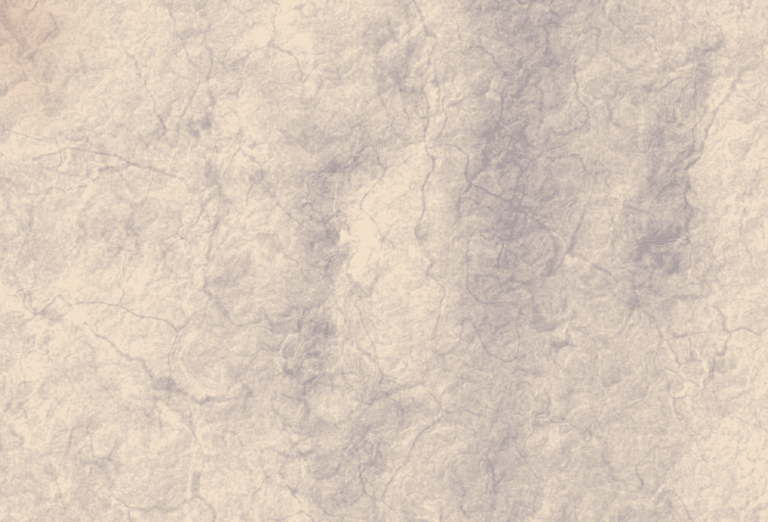
Write a Shadertoy shader that draws this texture.

```glsl
// Pale arid upland from above: eroded relief, mauve hill bands and branching dry channels.

const vec3 SHADOW_MAUVE = vec3(0.72, 0.67, 0.66);
const vec3 PALE_SAND    = vec3(0.93, 0.86, 0.78);
const vec3 WARM_TINT    = vec3(0.92, 0.88, 0.88);

float hash(vec2 p) {
    vec3 q = fract(p.xyx * 0.1031);
    q += dot(q, q.yzx + 33.33);
    return fract((q.x + q.y) * q.z);
}

vec2 hash2(vec2 p) {
    return vec2(hash(p), hash(p + 57.3));
}

float slopeAt(vec2 cell, vec2 corner, vec2 f) {
    return dot(hash2(cell + corner) * 2.0 - 1.0, f - corner);
}

// Gradient noise, centred on zero
float noise(vec2 p) {
    vec2 i = floor(p), f = fract(p);
    vec2 u = f * f * f * (f * (f * 6.0 - 15.0) + 10.0);
    float low  = mix(slopeAt(i, vec2(0, 0), f), slopeAt(i, vec2(1, 0), f), u.x);
    float high = mix(slopeAt(i, vec2(0, 1), f), slopeAt(i, vec2(1, 1), f), u.x);
    return mix(low, high, u.y);
}

// Sum of octaves; creased = 1 folds them into sharp valleys
float fractal(vec2 p, int octaves, float creased) {
    float sum = 0.0, amp = 0.5;
    for (int i = 0; i < octaves; i++) {
        float n = noise(p);
        sum += amp * mix(n, abs(n), creased);
        p = mat2(1.6, 1.2, -1.2, 1.6) * p + 7.7;
        amp *= 0.5;
    }
    return sum;
}

vec2 warp(vec2 p, float scale, float amount) {
    return p + amount * vec2(fractal(p * scale, 4, 0.0), fractal(p * scale + 31.7, 4, 0.0));
}

// Gap between the two nearest cell points: zero along a branching net
float cellGap(vec2 p) {
    vec2 i = floor(p), f = fract(p);
    float first = 8.0, second = 8.0;
    for (int y = -1; y <= 1; y++)
    for (int x = -1; x <= 1; x++) {
        vec2 c = vec2(x, y);
        float d = length(c + hash2(i + c) - f);
        second = min(second, max(first, d));
        first = min(first, d);
    }
    return second - first;
}

float segmentDistance(vec2 p, vec2 a, vec2 b) {
    vec2 pa = p - a, ba = b - a;
    return length(pa - ba * clamp(dot(pa, ba) / dot(ba, ba), 0.0, 1.0));
}

float band(vec2 p, vec2 a, vec2 b, float width) {
    float d = segmentDistance(p, a, b) / width;
    return exp(-d * d);
}

float thread(float d, float width) {
    return 1.0 - smoothstep(0.15 * width, width, abs(d));
}

// Slope lit from the upper left
float relief(vec2 p, float scale) {
    vec2 stepToLight = vec2(-0.0025, 0.003);
    return fractal(p * scale, 5, 1.0) - fractal((p + stepToLight) * scale, 5, 1.0);
}

float hillBands(vec2 p) {
    float hills = band(p, vec2(0.66, 0.72), vec2(0.58, 0.28), 0.065);
    hills += band(p, vec2(1.01, 0.98), vec2(0.99, 0.62), 0.08);
    hills += 0.6 * band(p, vec2(0.98, 0.55), vec2(0.92, 0.05), 0.09);
    hills += band(p, vec2(1.32, 0.90), vec2(1.25, 0.45), 0.05);
    hills += 0.9 * band(p, vec2(0.75, 0.23), vec2(0.68, 0.03), 0.07);
    hills += 0.7 * band(p, vec2(0.74, 0.88), vec2(0.75, 0.82), 0.05);
    return min(hills, 1.1);
}

float mainChannels(vec2 p) {
    float d = segmentDistance(p, vec2(0.38, 1.02), vec2(0.41, 0.80));
    d = min(d, segmentDistance(p, vec2(0.41, 0.80), vec2(0.39, 0.44)));
    d = min(d, segmentDistance(p, vec2(0.10, 0.69), vec2(0.41, 0.67)));
    d = min(d, segmentDistance(p, vec2(0.79, 1.02), vec2(0.82, 0.48)));
    d = min(d, segmentDistance(p, vec2(1.47, 0.91), vec2(1.32, 0.66)));
    d = min(d, segmentDistance(p, vec2(1.32, 0.66), vec2(1.27, 0.42)));
    d = min(d, segmentDistance(p, vec2(0.14, 0.36), vec2(0.46, 0.22)));
    return thread(d, 0.008);
}

void mainImage(out vec4 fragColor, in vec2 fragCoord) {
    vec2 p = fragCoord / iResolution.y;
    vec2 bent = warp(p, 6.0, 0.18);
    vec2 rough = warp(p, 14.0, 0.06);
    float patches = fractal(p * 10.0 + 3.0, 5, 0.0);

    // Broad tone: pale plains, greyer plateau, mauve hills
    float plateau = smoothstep(0.75, 1.0, bent.x) * (1.0 - smoothstep(1.18, 1.38, bent.x));
    float hills = hillBands(bent) * clamp(0.9 + 2.6 * patches, 0.1, 1.4);
    float tone = 0.83 + 0.6 * fractal(p * 3.0, 4, 0.0) - 0.22 * plateau - 0.50 * hills;

    // Eroded surface and fine grain
    tone += (5.0 + 2.2 * hills) * relief(rough, 11.0);
    tone += 0.5 * patches + 0.34 * noise(p * 170.0) + 0.26 * noise(p * 95.0);

    // Channels, side creeks, gullies and pale tracks
    float fade = smoothstep(-0.12, 0.2, fractal(p * 4.0 + 11.0, 3, 0.0));
    float gullies = smoothstep(-0.05, 0.25, fractal(p * 8.0 + 23.0, 2, 0.0));
    tone -= 0.46 * mainChannels(bent) * (0.6 + 0.4 * fade);
    tone -= 0.38 * fade * thread(cellGap(bent * vec2(6.0, 4.5)), 0.055);
    tone -= 0.30 * (1.0 - fade) * thread(noise(bent * vec2(11.0, 8.0) + 5.0), 0.05);
    tone -= 0.34 * max(gullies, 0.7 * hills) * thread(cellGap(rough * vec2(19.0, 15.0)), 0.14);
    tone += 0.28 * fade * thread(noise(bent * vec2(7.0, 4.0) + 19.0), 0.035);
    tone += 0.28 * gullies * thread(noise(rough * vec2(17.0, 13.0) + 41.0), 0.09);
    tone += 0.20 * band(bent, vec2(0.71, 0.62), vec2(0.62, 0.22), 0.022);

    vec3 color = mix(SHADOW_MAUVE, PALE_SAND, clamp(tone, -0.2, 1.1));
    float corner = 1.0 - smoothstep(0.0, 0.32, length((bent - vec2(0.0, 1.0)) * vec2(1.3, 1.0)));
    fragColor = vec4(color * mix(vec3(1.0), WARM_TINT, corner), 1.0);
}
```
